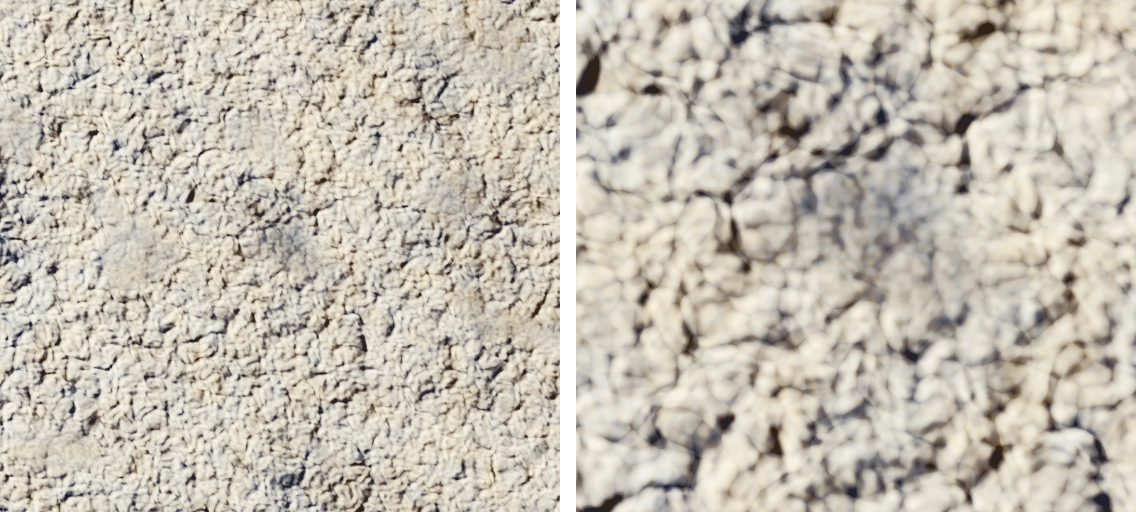
Left: the whole. Right: its middle third, enlarged.
Give the GLSL for this texture, as a Shadertoy shader.

```glsl
// Crumbly pale sand in raking light, with dark crevices and shaded hollows.

// Sizes are in canvas heights, frequencies in cells per canvas height.
const vec2  TO_LIGHT      = vec2(-0.80, 0.60);
const float SHADE_REACH   = 0.008;
const float CLUMP_FREQ    = 34.0;
const float CRUMB_FREQ    = 75.0;
const float GRAIN_FREQ    = 160.0;
const float WARP_FREQ     = 38.0;
const float WARP_SIZE     = 0.014;
const float MEAN_HEIGHT   = 1.375;
const float SLOPE_GAIN    = 3.2;
const float CAVITY_GAIN   = 2.0;
const float HOLLOW_DEPTH  = 1.25;
const float TONE_OFFSET   = 0.10;
const float TONE_SPREAD   = 1.05;
const vec3  WARM_SHIFT    = vec3(0.035, 0.004, -0.045);

// Sand colours from deepest shadow to brightest crumb, and their tone levels.
const int LEVELS = 7;
const vec3 SAND[LEVELS] = vec3[LEVELS](
    vec3(0.16, 0.13, 0.13), vec3(0.36, 0.32, 0.31), vec3(0.52, 0.48, 0.45),
    vec3(0.66, 0.63, 0.58), vec3(0.78, 0.75, 0.70), vec3(0.88, 0.86, 0.80),
    vec3(0.96, 0.94, 0.89));
const float TONE[LEVELS] = float[LEVELS](
    -2.65, -2.0, -1.32, -0.92, -0.30, 0.70, 2.3);

vec2 hash22(vec2 p) {
    vec3 q = fract(p.xyx * vec3(0.1031, 0.1030, 0.0973));
    q += dot(q, q.yzx + 33.33);
    return fract((q.xx + q.yz) * q.zy);
}

// Two independent channels of smooth value noise.
vec2 noise2(vec2 p) {
    vec2 cell = floor(p), f = fract(p);
    f = f * f * (3.0 - 2.0 * f);
    vec2 low  = mix(hash22(cell), hash22(cell + vec2(1, 0)), f.x);
    vec2 high = mix(hash22(cell + vec2(0, 1)), hash22(cell + vec2(1, 1)), f.x);
    return mix(low, high, f.y);
}

// Rounded lumps: a paraboloid around the nearest scattered point.
float lumps(vec2 p) {
    vec2 cell = floor(p), f = fract(p);
    float nearest = 4.0;
    for (int y = -1; y <= 1; y++)
    for (int x = -1; x <= 1; x++) {
        vec2 corner = vec2(x, y);
        vec2 d = corner + hash22(cell + corner) - f;
        nearest = min(nearest, dot(d, d));
    }
    return 1.0 - nearest;
}

float sandHeight(vec2 p) {
    p += WARP_SIZE * (noise2(p * WARP_FREQ) - 0.5);
    return lumps(p * CLUMP_FREQ + 11.0)
         + 0.60 * lumps(p * CRUMB_FREQ + 57.0)
         + 0.35 * noise2(p * GRAIN_FREQ + 91.0).x;
}

vec3 sandColor(float tone) {
    vec3 color = SAND[0];
    for (int i = 1; i < LEVELS; i++) {
        float blend = clamp((tone - TONE[i - 1]) / (TONE[i] - TONE[i - 1]), 0.0, 1.0);
        color = mix(color, SAND[i], blend);
    }
    return color;
}

void mainImage(out vec4 fragColor, in vec2 fragCoord) {
    vec2 p = fragCoord / iResolution.y;
    float across = fragCoord.x / iResolution.x;

    // Broad forms: steep shaded hollows, fading to the right, and smooth drifts.
    vec2 bend = noise2(p * 9.0 + 23.0) - 0.5;
    vec2 streak = vec2(p.x + 0.18 * p.y, p.y) + 0.07 * bend;
    float hollow = smoothstep(0.60, 0.88, noise2(streak * vec2(9.0, 3.6) + 5.0).x);
    hollow *= mix(1.0, 0.35, across);
    float drift = smoothstep(0.74, 0.90, noise2(streak * vec2(6.0, 8.0) + 41.0).y);
    float broad = noise2(p * 13.0 + 71.0).x - 0.5;

    // Relief: slopes facing the light brighten, gaps between lumps darken.
    float height = sandHeight(p);
    float slope = height - sandHeight(p + TO_LIGHT * SHADE_REACH);
    float relief = SLOPE_GAIN * slope + CAVITY_GAIN * (height - MEAN_HEIGHT);
    relief *= mix(1.08, 0.86, across) * (1.0 - 0.65 * drift);

    vec2 speckle = noise2(p * 210.0 + 133.0) - 0.5;
    float tone = relief + broad + 0.9 * speckle.x - HOLLOW_DEPTH * hollow + TONE_OFFSET;
    tone /= TONE_SPREAD;
    vec3 color = sandColor(tone);

    // Ochre and bluish tints, strongest in the shadows; hollows lean blue.
    float warmth = 1.6 * (noise2(p * 26.0 + 161.0).y - 0.5) + 1.1 * speckle.y;
    warmth += 0.5 * (across - 0.5) - 0.5 * hollow;
    float tintGain = mix(1.4, 0.6, smoothstep(-2.0, 0.5, tone));
    color += WARM_SHIFT * warmth * tintGain;

    fragColor = vec4(clamp(color, 0.0, 1.0), 1.0);
}
```
